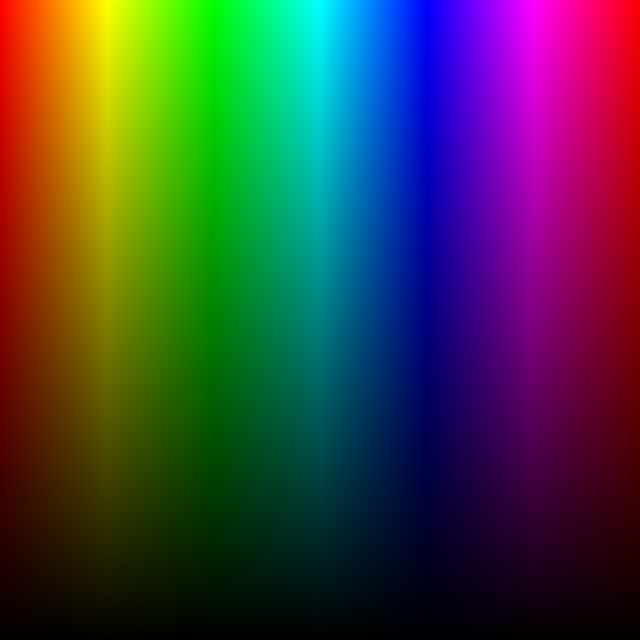
Write a WebGL 1 fragment shader that draws this background.

```glsl
precision highp float;
// Hue spectrum from left to right, fading from full brightness at the top to black below.

#define HUE_START 0.0
#define HUE_CYCLES 1.0
#define SATURATION 1.0
#define BRIGHTNESS 1.0

uniform vec2 u_resolution;

// Piecewise linear HSV to RGB, all components from 0 to 1
vec3 hsvToRgb(vec3 hsv) {
    vec3 hueOffset = vec3(0.0, 4.0, 2.0);
    vec3 wheel = abs(mod(hsv.x * 6.0 + hueOffset, 6.0) - 3.0) - 1.0;
    return hsv.z * mix(vec3(1.0), clamp(wheel, 0.0, 1.0), hsv.y);
}

void main() {
    vec2 uv = gl_FragCoord.xy / u_resolution;

    // Hue follows the width, value follows the height
    float hue = HUE_START + HUE_CYCLES * uv.x;
    float value = BRIGHTNESS * uv.y;

    gl_FragColor = vec4(hsvToRgb(vec3(hue, SATURATION, value)), 1.0);
}
```
